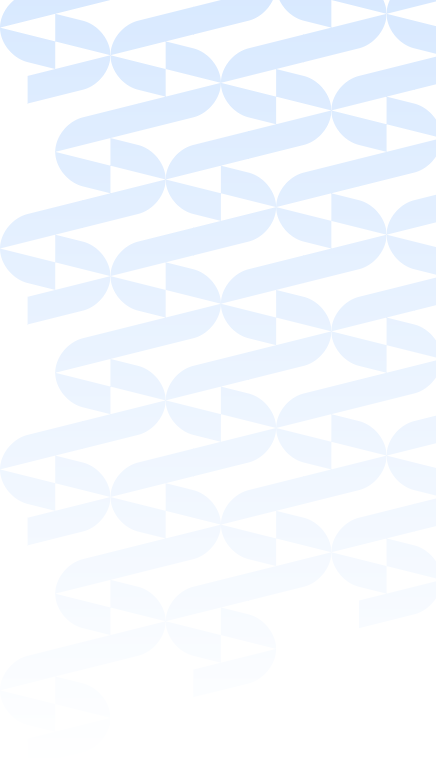
A Shadertoy shader for this pattern:

```glsl
// Strip of height 1 along +x, its far corner at x = 0 rounded off
float roundedStrip(vec2 p, float len) {
    float d = length(vec2(min(p.x - 1.0, 0.0), p.y)) - 1.0;
    return max(max(d, -p.y), p.x - len);
}

float coverage(float d, float pixel) {
    return clamp(0.5 - d / pixel, 0.0, 1.0);
}

// Leaf sloping down and half a ribbon sloping up, both from the knot at q = 0
float halfMotif(vec2 q, float pixel) {
    float leaf = roundedStrip(vec2(q.x, q.y - 0.25 * q.x), 2.0);
    float ribbon = roundedStrip(vec2(q.x, -q.y - 0.25 * q.x), 3.0);
    return coverage(leaf, pixel) + coverage(ribbon, pixel);
}

void mainImage(out vec4 fragColor, in vec2 fragCoord) {
    // Unit is the ribbon height, y runs downwards
    float pixel = 15.79 / iResolution.x;
    vec2 p = vec2(fragCoord.x, iResolution.y - fragCoord.y) * pixel;

    // Slanted rows, every other one shifted by half a motif
    float nearestRow = round((p.y - 1.0 - 0.25 * p.x) / 4.0);
    float ink = 0.0;
    for (int i = -1; i <= 1; i++) {
        float row = nearestRow + float(i);
        float shift = 2.0 * mod(row, 2.0);
        float knotX = shift + 4.0 * floor((p.x - shift) / 4.0);
        vec2 knot = vec2(knotX, 1.0 + 4.0 * row + 0.25 * knotX);

        // Stepped outline: the rows get shorter towards the bottom
        bool present = knotX > -1.0 && knotX < 6.0 * (6.0 - row) + 1.0;
        if (present) {
            vec2 q = p - knot;
            ink += halfMotif(q, pixel) + halfMotif(vec2(4.0, 1.0) - q, pixel);
        }
    }

    // Pale blue fading to white at the bottom
    float height = fragCoord.y / iResolution.y;
    vec3 tint = mix(vec3(1.0), vec3(0.85, 0.915, 1.0), height);
    fragColor = vec4(mix(vec3(1.0), tint, min(ink, 1.0)), 1.0);
}
```
